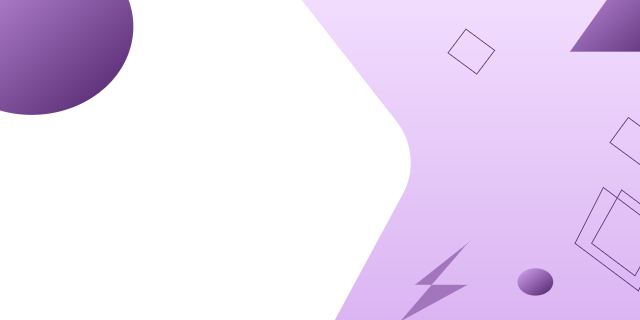
Give the GLSL for this background, as a WebGL 2 fragment shader.

```glsl
#version 300 es
precision highp float;
// Lilac backdrop with a white rounded wedge on the left, violet gradient
// ellipses and corner block, a flat bolt and thin tilted frames.
// Each shape is a signed distance, filled with one-pixel smooth edges.

uniform vec2 u_resolution;
out vec4 outColor;

// Coverage of a shape from its signed distance
float fill(float d) {
  return clamp(0.5 - d * u_resolution.y, 0.0, 1.0);
}

// Signed distance to the line a-b, negative on its left side
float edge(vec2 p, vec2 a, vec2 b) {
  return dot(p - a, normalize(vec2(b.y - a.y, a.x - b.x)));
}

// Triangle with counterclockwise corners
float triangle(vec2 p, vec2 a, vec2 b, vec2 c) {
  return max(edge(p, a, b), max(edge(p, b, c), edge(p, c, a)));
}

float ellipse(vec2 q, vec2 radii) {
  float f = length(q / radii);
  return f * (f - 1.0) / max(length(q / (radii * radii)), 1e-4);
}

// Wedge pointing right, its tip rounded by an arc around the origin
float roundedWedge(vec2 q, float radius) {
  float a = clamp(atan(q.y, q.x), -0.495, 0.663);
  return dot(q, vec2(cos(a), sin(a))) - radius;
}

// Thin outline of a parallelogram with corner o and sides u, v
float frame(vec2 p, vec2 o, vec2 u, vec2 v) {
  vec2 q = p - o - 0.5 * (u + v);
  float area = abs(u.x * v.y - u.y * v.x);
  float du = (abs(q.x * v.y - q.y * v.x) - 0.5 * area) / length(v);
  float dv = (abs(q.x * u.y - q.y * u.x) - 0.5 * area) / length(u);
  return fill(abs(max(du, dv)) - 0.0012);
}

// Diagonal violet gradient across a box of the given half size
vec3 violet(vec2 q, vec2 halfSize) {
  vec2 s = q / halfSize;
  float t = clamp(0.5 + 0.25 * (s.x - s.y), 0.0, 1.0);
  return mix(vec3(0.85, 0.65, 0.96), vec3(0.30, 0.13, 0.41), t);
}

void main() {
  vec2 p = gl_FragCoord.xy / u_resolution.y;

  // Lilac gradient and white wedge
  vec3 color = mix(vec3(0.86, 0.71, 0.95), vec3(0.945, 0.865, 0.995), p.y);
  color = mix(color, vec3(1.0), fill(roundedWedge(p - vec2(1.0755, 0.492), 0.208)));

  // Large and small ellipses
  vec2 q = p - vec2(0.099, 0.917);
  vec2 size = vec2(0.3177, 0.276);
  color = mix(color, violet(q, size), fill(ellipse(q, size)));
  q = p - vec2(1.673, 0.119);
  size = vec2(0.0557, 0.0427);
  color = mix(color, violet(q, size), fill(ellipse(q, size)));

  // Slanted block in the upper right corner
  float block = max(edge(p, vec2(1.896, 1.0), vec2(1.781, 0.8385)), 0.8385 - p.y);
  color = mix(color, violet(p - vec2(1.9635, 1.0), vec2(0.182, 0.1615)), fill(block));

  // Bolt made of two triangles
  vec2 waist = vec2(1.349, 0.11);
  float bolt = min(triangle(p, vec2(1.461, 0.2396), vec2(1.297, 0.11), waist),
                   triangle(p, waist, vec2(1.25, -0.005), vec2(1.461, 0.11)));
  color = mix(color, vec3(0.635, 0.46, 0.74), fill(bolt));

  // Thin frames
  float lines = frame(p, vec2(1.456, 0.909), vec2(0.0898, -0.0664), vec2(-0.056, -0.0742));
  lines = max(lines, frame(p, vec2(1.9635, 0.6328), vec2(0.1276, -0.0938), vec2(-0.0573, -0.0781)));
  lines = max(lines, frame(p, vec2(1.8854, 0.4141), vec2(0.1979, -0.1484), vec2(-0.0885, -0.1745)));
  lines = max(lines, frame(p, vec2(1.9427, 0.4063), vec2(0.1354, -0.1016), vec2(-0.0938, -0.1667)));
  color = mix(color, vec3(0.33, 0.16, 0.43), lines);

  outColor = vec4(color, 1.0);
}
```
